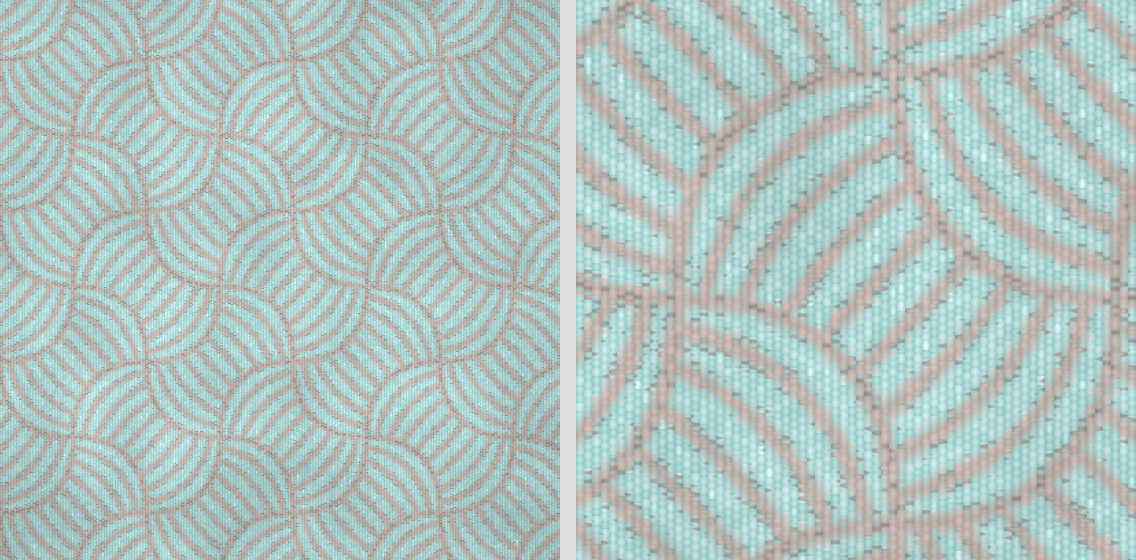
Left: the whole. Right: its middle third, enlarged.
Give the GLSL for this pattern, as a Shadertoy shader.

```glsl
// Woven aqua fabric with interlocking ogee tiles striped by rose-beige arcs.

const float TAU = 6.2831853;
const vec2 CELLS = vec2(7.634, 7.42);     // quarter-arc cells per canvas
const float FIRST_JUNCTION_Y = 0.8932;    // height of a row of junctions
const float ROUNDNESS = 2.3;              // arc exponent, 2 is a circle
const float STRIPES = 4.5;                // stripe pitches from centre to rim
const vec2 THREADS = vec2(204.0, 192.0);  // warp and weft counts

float hash21(vec2 p) {
    vec3 h = fract(p.xyx * vec3(0.1031, 0.1030, 0.0973));
    h += dot(h, h.yzx + 33.33);
    return fract((h.x + h.y) * h.z);
}

float valueNoise(vec2 p) {
    vec2 i = floor(p), f = fract(p);
    f = f * f * (3.0 - 2.0 * f);
    float low = mix(hash21(i), hash21(i + vec2(1, 0)), f.x);
    float high = mix(hash21(i + vec2(0, 1)), hash21(i + vec2(1, 1)), f.x);
    return mix(low, high, f.y);
}

// Radius in which the slightly squared arc measures one.
float arcRadius(vec2 p) {
    vec2 powers = pow(max(abs(p), 0.0001), vec2(ROUNDNESS));
    return pow(powers.x + powers.y, 1.0 / ROUNDNESS);
}

// Corner of a cell about which its quarter arc turns.
vec2 arcCorner(vec2 cell) {
    return vec2(mod(cell.y, 2.0), 1.0 - mod(cell.x, 2.0));
}

// Distance to the quarter arc of one cell, including its ends.
float arcDistance(vec2 q, vec2 cell) {
    vec2 corner = arcCorner(cell);
    vec2 p = (q - cell - corner) * (1.0 - 2.0 * corner);
    if (min(p.x, p.y) > 0.0) return abs(arcRadius(p) - 1.0);
    return min(length(p - vec2(1, 0)), length(p - vec2(0, 1)));
}

// Distance to the nearest tile outline, neighbouring cells included.
float outlineDistance(vec2 q) {
    float nearest = 1.0;
    for (int y = -1; y <= 1; y++)
        for (int x = -1; x <= 1; x++)
            nearest = min(nearest, arcDistance(q, floor(q) + vec2(x, y)));
    return nearest;
}

// Distance to stripes that flatten from the round rim to a straight middle.
float stripeDistance(vec2 q) {
    vec2 cell = floor(q), corner = arcCorner(cell);
    vec2 axis = (1.0 - 2.0 * corner) * sqrt(0.5);
    vec2 p = q - cell - corner;
    if (arcRadius(p) > 1.0) {
        p = q - cell - (1.0 - corner);
        axis = vec2(-axis.y, axis.x);
    }
    float along = dot(p, axis);
    float across = dot(p, vec2(-axis.y, axis.x));
    float bow = max(1.05 - 0.69 * across * across, 0.3);
    vec2 slope = vec2(1.0 / bow, 1.38 * along * across / (bow * bow));
    float phase = abs(fract(along / bow * STRIPES) - 0.5);
    return phase / STRIPES / length(slope);
}

float lineCover(float dist, float halfWidth, float soft) {
    return 1.0 - smoothstep(halfWidth - soft, halfWidth + soft, dist);
}

void mainImage(out vec4 fragColor, in vec2 fragCoord) {
    vec2 uv = fragCoord / iResolution.y;
    vec2 q = (uv - vec2(0.0, FIRST_JUNCTION_Y)) * CELLS;
    float soft = max(0.032, 0.9 * CELLS.y / iResolution.y);

    // Staggered threads
    vec2 weave = uv * THREADS;
    weave.y += 0.5 * mod(floor(weave.x), 2.0);
    vec2 thread = floor(weave);
    float grain = hash21(thread);
    float rib = 0.5 - 0.5 * cos(TAU * weave.x);
    float knot = 0.5 - 0.5 * cos(TAU * weave.y);

    // Serrated outlines and stripes of uneven width
    float serration = 0.026 * (knot - 0.5) + 0.026 * (grain - 0.5);
    serration += 0.016 * (valueNoise(q * 4.0) - 0.5);
    float outline = outlineDistance(q);
    float rim = lineCover(outline, 0.039 + serration, soft);
    float stripe = lineCover(stripeDistance(q), 0.036 + serration, soft);
    float raised = max(rim, stripe);

    // Yarn colours
    float light = 0.42 * rib + 0.23 * knot + 0.35 * grain;
    vec3 aqua = mix(vec3(0.53, 0.735, 0.725), vec3(0.80, 0.91, 0.91), light);
    vec3 rose = mix(vec3(0.63, 0.59, 0.56), vec3(0.82, 0.74, 0.72), light);
    vec3 color = mix(aqua, rose, raised);

    // Dark gaps between threads, densest along the outlines
    float edge = 4.0 * raised * (1.0 - raised);
    float core = lineCover(outline, 0.02, 0.025);
    float fleck = smoothstep(0.55, 0.75, hash21(thread + 71.0));
    float gap = fleck * knot * max(0.5 * edge, 0.6 * core);
    color = mix(color, vec3(0.42, 0.41, 0.40), gap);

    // Pale loose fibres
    float fibre = smoothstep(0.92, 0.99, hash21(thread + 19.0));
    color += 0.08 * fibre * rib * (1.0 - raised);

    // Uneven tone, broad and patchy, falling off toward the corners
    float tone = 0.07 * (valueNoise(uv * 4.0) - 0.5);
    tone += 0.09 * (valueNoise(uv * 13.0 + 7.0) - 0.5);
    vec2 offCentre = fragCoord / iResolution.xy - 0.5;
    tone += 0.025 - 0.1 * dot(offCentre, offCentre);
    fragColor = vec4(clamp(color * (1.0 + tone), 0.0, 1.0), 1.0);
}
```
